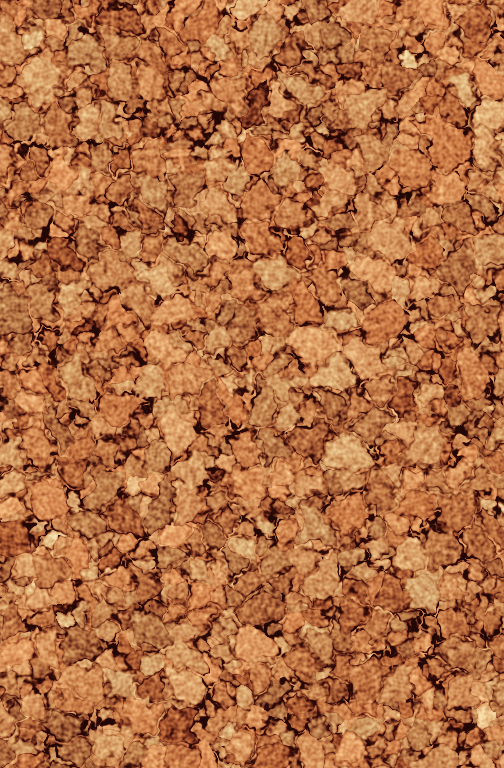
Give the GLSL for this texture, as a WebGL 2 fragment shader.

```glsl
#version 300 es
precision highp float;
// Pressed cork: three sizes of angular granules stacked from fine to coarse.
// Each layer is a warped Voronoi pattern with its own tone, fibre streaks, thin
// cracks and dark pits; the summed tone is mapped through a warm brown ramp.

#define FINE_GRAINS 48.0    // smallest granules per canvas height
#define SIZE_STEP 0.69      // frequency ratio between layers
#define COVERAGE 0.55       // share of larger granules that are present
#define WARP 0.013          // raggedness of outlines
#define CRACK_WIDTH 0.0036
#define CRACK_DEPTH 2.1
#define PIT_SIZE 0.0058
#define TONE_SPREAD 1.7     // tone difference between granules
#define ROUGHNESS 1.7       // surface speckle
#define STREAKS 1.3         // fibre contrast
#define BRIGHTNESS 0.22

uniform vec2 u_resolution;
out vec4 fragColor;

struct Grain {
  vec3 rnd;      // random values of the granule
  vec2 offset;   // position relative to its centre, in cells
  vec2 edges;    // distances to the two nearest sides, in cells
};

vec3 hash3(vec2 p) {
  vec3 q = fract(vec3(p.xyx) * vec3(0.1031, 0.1030, 0.0973));
  q += dot(q, q.yxz + 33.33);
  return fract((q.xxy + q.yzz) * q.zyx);
}

float corner(vec2 cell, vec2 f, vec2 o) {
  return dot(hash3(cell + o).xy * 2.0 - 1.0, f - o);
}

float gradientNoise(vec2 p) {
  vec2 i = floor(p), f = p - i;
  vec2 u = f * f * f * (f * (f * 6.0 - 15.0) + 10.0);
  return mix(mix(corner(i, f, vec2(0, 0)), corner(i, f, vec2(1, 0)), u.x),
             mix(corner(i, f, vec2(0, 1)), corner(i, f, vec2(1, 1)), u.x), u.y);
}

vec2 noise2(vec2 p) {
  return vec2(gradientNoise(p), gradientNoise(p + 71.3));
}

Grain grainAt(vec2 p, float seed) {
  vec2 cell = floor(p), f = p - cell, nearCell, toCentre;
  float best = 9.0;
  for (int y = -1; y <= 1; y++)
    for (int x = -1; x <= 1; x++) {
      vec2 o = vec2(x, y);
      vec2 r = o + hash3(cell + o + seed).xy - f;
      if (dot(r, r) < best) { best = dot(r, r); nearCell = o; toCentre = r; }
    }
  vec2 edges = vec2(9.0);
  for (int y = -2; y <= 2; y++)
    for (int x = -2; x <= 2; x++) {
      if (x == 0 && y == 0) continue;
      vec2 o = nearCell + vec2(x, y);
      vec2 r = o + hash3(cell + o + seed).xy - f;
      float d = dot(0.5 * (r + toCentre), normalize(r - toCentre));
      if (d < edges.x) edges = vec2(d, edges.x);
      else edges.y = min(edges.y, d);
    }
  return Grain(hash3(cell + nearCell + seed + 19.7), -toCentre, edges);
}

// Tone is in standard deviations around the median brown.
vec3 corkRamp(float t) {
  vec3 c = vec3(0.13, 0.03, 0.02);
  c = mix(c, vec3(0.23, 0.06, 0.04), clamp(t + 3.2, 0.0, 1.0));
  c = mix(c, vec3(0.46, 0.20, 0.12), clamp((t + 2.2) / 0.75, 0.0, 1.0));
  c = mix(c, vec3(0.64, 0.35, 0.20), clamp((t + 1.45) / 0.7, 0.0, 1.0));
  c = mix(c, vec3(0.75, 0.47, 0.27), clamp((t + 0.75) / 0.65, 0.0, 1.0));
  c = mix(c, vec3(0.83, 0.58, 0.37), clamp((t + 0.1) / 0.7, 0.0, 1.0));
  c = mix(c, vec3(0.90, 0.70, 0.48), clamp((t - 0.6) / 0.9, 0.0, 1.0));
  return mix(c, vec3(0.97, 0.86, 0.66), clamp((t - 1.5) / 1.2, 0.0, 1.0));
}

void main() {
  vec2 p = gl_FragCoord.xy / u_resolution.y;
  float px = 1.0 / u_resolution.y;
  vec2 ragged = p + WARP * noise2(p * 48.0) + 0.45 * WARP * noise2(p * 130.0 + 9.0);
  float wear = gradientNoise(p * 38.0 + 5.0);
  float pitArea = smoothstep(0.0, 0.25, gradientNoise(p * 24.0 + 31.0));

  vec2 surface = vec2(0.0);   // tone and hue
  float freq = FINE_GRAINS;
  for (int i = 0; i < 3; i++) {
    Grain g = grainAt(ragged * freq, float(i) * 57.0 + 11.0);
    float inset = i == 0 ? 0.0 : 0.04 + 0.16 * max(wear, 0.0);
    vec2 d = (g.edges - inset) / freq;

    // Granule tone, with a few very pale or very dark ones
    float tone = (g.rnd.y - 0.5) * TONE_SPREAD;
    tone += 0.8 * step(0.965, g.rnd.z) - 0.9 * step(g.rnd.z, 0.04);
    tone += 0.35 * dot(g.offset, vec2(-0.6, 0.8));

    // Fibres along a direction of its own
    float a = 6.283 * fract(g.rnd.z * 7.0 + g.rnd.y);
    vec2 q = mat2(cos(a), sin(a), -sin(a), cos(a)) * p;
    tone += STREAKS * gradientNoise(q * vec2(55.0, 170.0) + g.rnd.xy * 40.0);

    // Cracks and pits
    float crack = 1.0 - smoothstep(0.0, CRACK_WIDTH * (1.0 + 1.2 * wear), d.x);
    tone -= CRACK_DEPTH * crack * clamp(0.65 + 1.5 * wear, 0.2, 1.0);
    tone -= 3.0 * pitArea * (1.0 - smoothstep(0.4 * PIT_SIZE, PIT_SIZE, d.y));

    float present = i == 0 ? 1.0 : step(g.rnd.x, COVERAGE);
    float cover = i == 0 ? 1.0 : present * smoothstep(-px, px, d.x);
    surface = mix(surface, vec2(tone, fract(g.rnd.z * 13.0)), cover);
    freq *= SIZE_STEP;
  }

  // Gritty relief over everything
  float grit = gradientNoise(p * 215.0) + 0.8 * gradientNoise(p * 105.0 + 3.0);
  float tone = surface.x + BRIGHTNESS + ROUGHNESS * grit + 0.4 * gradientNoise(p * 5.0);
  vec3 tint = mix(vec3(1.03, 0.95, 0.90), vec3(0.98, 1.04, 1.06), surface.y);
  fragColor = vec4(clamp(corkRamp(tone) * tint, 0.0, 1.0), 1.0);
}
```
